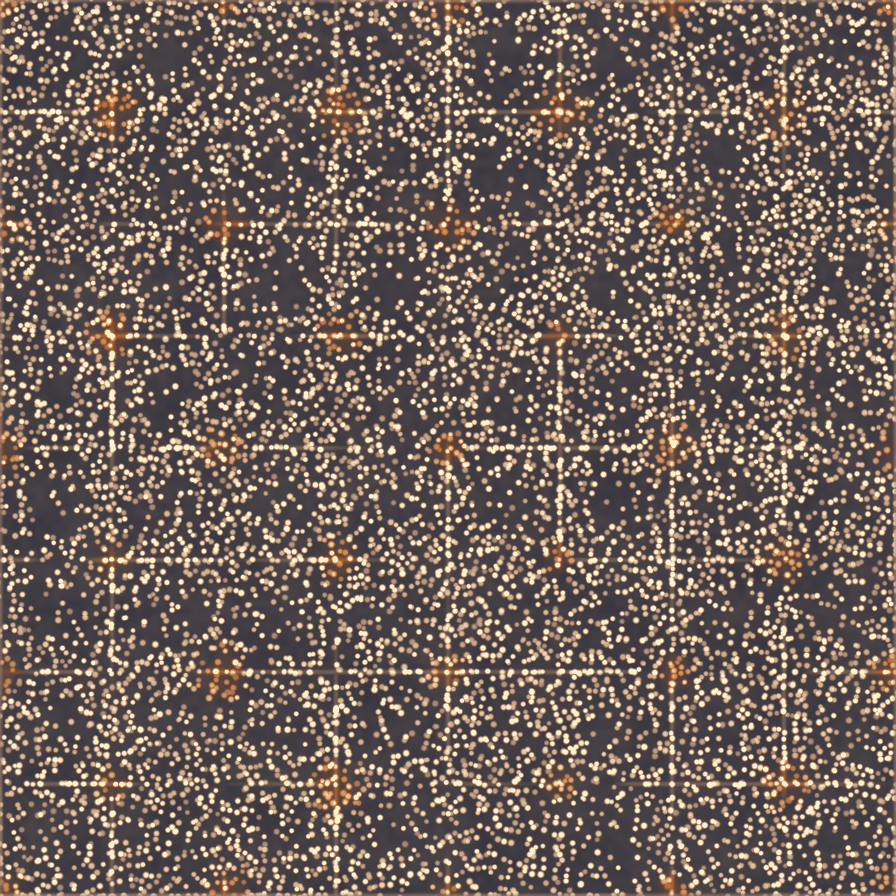
Give the GLSL for this pattern, as a WebGL 2 fragment shader.

```glsl
#version 300 es
precision highp float;
precision highp int;
// Dark cloth strewn with soft cream dots that gather along an 8 by 8 grid of
// patchy strands; every second grid node carries a worn orange blossom.
// Dots are two jittered cell layers, thinned by a periodic density and noise.

uniform vec2 u_resolution;
out vec4 outColor;

const float GRID = 8.0;            // strands across and down
const float DOT_CELLS = 86.0;      // dot cells across, per layer
const int DOT_LAYERS = 2;
const float DOT_RADIUS = 0.0054;   // outer radius of the largest dot
const float DENSITY_LOW = 0.30;    // chance of a dot amid a square
const float DENSITY_GAIN = 0.52;   // extra chance near the strands
const float WEAR = 0.50;           // uneven loss of dots
const float SNAP_WIDTH = 0.0075;   // dots this near are drawn to a strand
const float STRAND_WIDTH = 0.0028;
const float BLOSSOM_RADIUS = 0.034;
const float BORDER_WIDTH = 0.005;

const vec3 INK = vec3(0.215, 0.205, 0.245);
const vec3 INK_WORN = vec3(0.300, 0.275, 0.285);
const vec3 BROWN = vec3(0.41, 0.34, 0.31);
const vec3 MAUVE = vec3(0.61, 0.49, 0.42);
const vec3 TAN = vec3(0.84, 0.69, 0.55);
const vec3 CREAM = vec3(1.00, 0.95, 0.80);
const vec3 RUST = vec3(0.52, 0.31, 0.19);
const vec3 ORANGE = vec3(0.82, 0.49, 0.25);

// Integer hash: three random values in 0..1 per lattice cell.
vec3 hash3(vec2 cell, int seed) {
    uvec3 v = uvec3(ivec3(ivec2(cell), seed)) * 1664525u + 1013904223u;
    v.x += v.y * v.z; v.y += v.z * v.x; v.z += v.x * v.y;
    v ^= v >> 16u;
    v.x += v.y * v.z; v.y += v.z * v.x; v.z += v.x * v.y;
    return vec3(v >> 8u) / 16777216.0;
}

float valueNoise(vec2 p, int seed) {
    vec2 i = floor(p), f = fract(p);
    f = f * f * (3.0 - 2.0 * f);
    float low = mix(hash3(i, seed).x, hash3(i + vec2(1, 0), seed).x, f.x);
    float high = mix(hash3(i + vec2(0, 1), seed).x, hash3(i + vec2(1), seed).x, f.x);
    return mix(low, high, f.y);
}

// Signed offset to the nearest vertical (x) and horizontal (y) strand.
vec2 strandOffset(vec2 p) {
    return p - round(p * GRID) / GRID;
}

// How well each strand survives here; the noise runs along its length.
vec2 strandStrength(vec2 p) {
    vec2 line = round(p * GRID);
    return smoothstep(0.30, 0.75, vec2(
        valueNoise(vec2(line.x * 5.0, p.y * 15.0), 11),
        valueNoise(vec2(p.x * 15.0, line.y * 5.0), 12)));
}

// Orange amount around every second node, uneven from node to node.
float blossom(vec2 p) {
    vec2 node = round(p * GRID);
    float alternate = 1.0 - mod(node.x + node.y, 2.0);
    float radius = BLOSSOM_RADIUS * mix(0.75, 1.15, hash3(node, 21).x);
    float ragged = 0.65 + 0.7 * valueNoise(p * 60.0, 22);
    float d = length(strandOffset(p)) / (radius * ragged);
    return alternate * mix(0.65, 1.0, hash3(node, 21).y) * (1.0 - smoothstep(0.3, 1.1, d));
}

float dotChance(vec2 p) {
    vec2 wave = 0.5 - 0.5 * cos(6.2831853 * GRID * p);
    float nearStrand = 1.0 - wave.x * wave.y;
    float wear = 0.6 * valueNoise(p * 9.0, 31) + 0.4 * valueNoise(p * 27.0, 32) - 0.5;
    return DENSITY_LOW + DENSITY_GAIN * nearStrand + WEAR * wear;
}

// Brightness of the scattered dots.
float dotField(vec2 p) {
    float glow = 0.0;
    for (int layer = 0; layer < DOT_LAYERS; layer++) {
        vec2 shift = vec2(0.37, 0.61) * float(layer);
        vec2 home = floor(p * DOT_CELLS + shift);
        for (int k = 0; k < 9; k++) {
            vec2 cell = home + vec2(k % 3 - 1, k / 3 - 1);
            vec3 place = hash3(cell, layer), look = hash3(cell, layer + 40);
            vec2 center = (cell + place.xy - shift) / DOT_CELLS;
            if (place.z > dotChance(center)) continue;
            vec2 offset = strandOffset(center);
            vec2 snap = 1.0 - smoothstep(0.5 * SNAP_WIDTH, SNAP_WIDTH, abs(offset));
            center -= 0.75 * offset * snap * strandStrength(center);
            float radius = DOT_RADIUS * mix(0.72, 1.0, look.x);
            float soft = 1.0 - smoothstep(0.3, 1.0, length(p - center) / radius);
            float bright = mix(0.5, 1.1, look.y) * (1.0 - 0.35 * blossom(center) * step(0.25, look.z));
            glow = max(glow, soft * bright) + 0.12 * min(glow, soft * bright);
        }
    }
    return glow;
}

void main() {
    vec2 p = gl_FragCoord.xy / u_resolution;
    float orange = blossom(p);

    // Dots joined by faint thread along the strands.
    vec2 across = strandOffset(p) / STRAND_WIDTH;
    vec2 thread = exp(-across * across) * strandStrength(p);
    float light = dotField(p) + 0.28 * max(thread.x, thread.y) + 0.10 * orange;

    // Mottled ground, then a ramp from soft fringe to bright core.
    float mottle = 0.5 * valueNoise(p * 22.0, 51) + 0.5 * valueNoise(p * 110.0, 52);
    vec3 color = mix(INK, INK_WORN, mottle);
    color = mix(color, mix(BROWN, RUST, orange), smoothstep(0.0, 0.24, light));
    color = mix(color, mix(MAUVE, ORANGE * 0.85, orange), smoothstep(0.2, 0.46, light));
    color = mix(color, mix(TAN, ORANGE, 0.85 * orange), smoothstep(0.42, 0.70, light));
    color = mix(color, CREAM, smoothstep(0.66, 0.96, light));

    // Pale worn rim of the cloth.
    vec2 edge = min(p, 1.0 - p);
    float rim = 1.0 - smoothstep(0.0, BORDER_WIDTH, min(edge.x, edge.y));
    outColor = vec4(mix(color, MAUVE, 0.6 * rim), 1.0);
}
```
